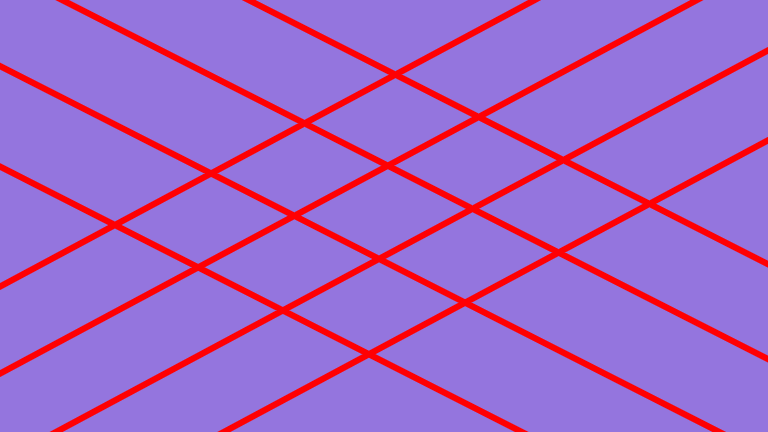
Reproduce this pattern procedurally as a WebGL 2 fragment shader.

```glsl
#version 300 es
precision highp float;
// Red diagonal lattice: four falling and four rising lines on flat lavender.

uniform vec2 u_resolution;
out vec4 fragColor;

const vec3 LAVENDER = vec3(0.58, 0.46, 0.87);
const vec3 RED = vec3(1.0, 0.0, 0.01);
const int LINES_PER_FAMILY = 4;
const float HALF_WIDTH = 0.0072;

// Distance from p to the line y = slope * x + intercept.
float lineDistance(vec2 p, float slope, float intercept) {
    return abs(p.y - slope * p.x - intercept) / sqrt(1.0 + slope * slope);
}

// Distance to a family of parallel lines stepping downwards;
// the gap between neighbours widens slightly with each line.
float familyDistance(vec2 p, float slope, float top, float gap, float widening) {
    float nearest = 1e3;
    for (int i = 0; i < LINES_PER_FAMILY; i++) {
        float n = float(i);
        float intercept = top - n * (gap + n * widening);
        nearest = min(nearest, lineDistance(p, slope, intercept));
    }
    return nearest;
}

// Antialiased coverage of a stroke.
float stroke(float dist, float halfWidth, float pixel) {
    return clamp((halfWidth - dist) / pixel + 0.5, 0.0, 1.0);
}

void main() {
    // Canvas height is one unit.
    float pixel = 1.0 / u_resolution.y;
    vec2 p = gl_FragCoord.xy * pixel;

    float falling = familyDistance(p, -0.5087, 1.2928, 0.2164, 0.00324);
    float rising = familyDistance(p, 0.536, 0.3366, 0.1997, 0.00169);

    float ink = stroke(min(falling, rising), HALF_WIDTH, pixel);
    fragColor = vec4(mix(LAVENDER, RED, ink), 1.0);
}
```
